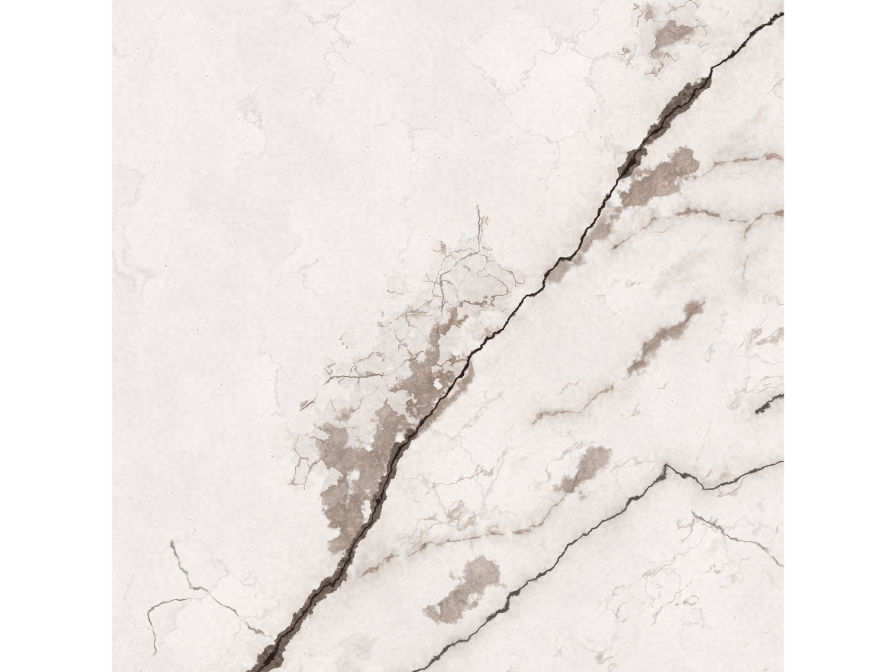
Write a Shadertoy shader that draws this texture.

```glsl
const vec2 MAIN[13] = vec2[](vec2(.21, -.01), vec2(.25, .049), vec2(.328, .132), vec2(.389, .236),
  vec2(.424, .332), vec2(.519, .448), vec2(.597, .535), vec2(.675, .615), vec2(.727, .688),
  vec2(.771, .76), vec2(.858, .861), vec2(.944, .939), vec2(1.01, 1));
const vec2 LOWER[8] = vec2[](vec2(.43, -.01), vec2(.49, .02), vec2(.58, .097), vec2(.684, .188),
  vec2(.753, .236), vec2(.832, .305), vec2(.884, .27), vec2(1.01, .316));
// Stain axes as start and end, then their radii
const vec4 STAINS[11] = vec4[](vec4(.335, .35, .345, .2), vec4(.36, .24, .415, .37),
  vec4(.435, .39, .495, .46), vec4(.484, .497, .56, .562), vec4(.435, .345, .522, .43),
  vec4(.762, .705, .85, .757), vec4(.66, .588, .75, .679), vec4(.684, .27, .72, .32),
  vec4(.49, .095, .55, .145), vec4(.81, .93, .85, .965), vec4(.77, .45, .87, .54));
const float RADII[11] = float[](.023, .02, .03, .016, .012, .022, .01, .015, .022, .013, .011);

vec2 hash2(vec2 p) {
  vec3 q = fract(p.xyx * vec3(.1031, .103, .0973));
  q += dot(q, q.yzx + 33.33);
  return fract((q.xx + q.yz) * q.zy);
}

float corner(vec2 i, vec2 f, vec2 c) {
  return dot(hash2(i + c) * 2. - 1., f - c);
}

float gradientNoise(vec2 p) {
  vec2 i = floor(p), f = fract(p), u = f * f * (3. - 2. * f);
  return mix(mix(corner(i, f, vec2(0)), corner(i, f, vec2(1, 0)), u.x),
    mix(corner(i, f, vec2(0, 1)), corner(i, f, vec2(1)), u.x), u.y);
}

float fbm(vec2 p) {
  float sum = 0., amp = .7;
  for (int i = 0; i < 5; i++) {
    sum += amp * gradientNoise(p);
    p = mat2(1.6, 1.2, -1.2, 1.6) * p + 17.3;
    amp *= .58;
  }
  return sum;
}

// x: gap between the two nearest cells, y: random value of the cell
vec2 stoneCells(vec2 p) {
  float near = 9., next = 9., id = 0.;
  for (int k = 0; k < 9; k++) {
    vec2 cell = floor(p) + vec2(k % 3 - 1, k / 3 - 1), h = hash2(cell);
    float d = length(cell + h - p);
    if (d < near) { next = near; near = d; id = fract(h.x * 7. + h.y * 3.); }
    else next = min(next, d);
  }
  return vec2(next - near, id);
}

float segment(vec2 p, vec2 a, vec2 b) {
  vec2 ab = b - a;
  return length(p - a - ab * clamp(dot(p - a, ab) / dot(ab, ab), 0., 1.));
}

float path(vec2 p, vec4 ab, vec4 cd) {
  return min(segment(p, ab.xy, ab.zw), min(segment(p, ab.zw, cd.xy), segment(p, cd.xy, cd.zw)));
}

float stroke(float d, float width, float px) {
  return 1. - smoothstep(width - px, width + px, d);
}

float stain(vec2 p, vec4 axis, float radius, float rough) {
  float d = segment(p, axis.xy, axis.zw) - radius * (1. + 2.4 * rough);
  return 1. - smoothstep(-.007, .005, d);
}

float brownVeins(vec2 p) {
  float d = path(p, vec4(.632, .372, .736, .413), vec4(.797, .488, .884, .549));
  d = min(d, path(p, vec4(.858, .74, .9, .757), vec4(.96, .764, 1.01, .768)));
  d = min(d, path(p, vec4(.94, .575, .945, .655), vec4(.97, .677, 1.01, .685)));
  d = min(d, path(p, vec4(.75, .63, .79, .66), vec4(.86, .69, .95, .67)));
  return min(d, path(p, vec4(.36, .15, .48, .19), vec4(.61, .21, .69, .27)));
}

float hairCracks(vec2 p) {
  float d = path(p, vec4(.085, .193, .12, .132), vec4(.18, .089, .234, .05));
  d = min(d, path(p, vec4(.12, .11, .06, .09), vec4(.068, .028, .03, -.01)));
  d = min(d, path(p, vec4(.285, .39, .33, .44), vec4(.41, .44, .46, .48)));
  d = min(d, path(p, vec4(.484, .505, .49, .59), vec4(.55, .63, .54, .69)));
  return min(d, path(p, vec4(.86, .24, .92, .2), vec4(.97, .19, 1.01, .14)));
}

void mainImage(out vec4 fragColor, in vec2 fragCoord) {
  float px = 1. / iResolution.y;
  vec2 slab = (fragCoord - .5 * iResolution.xy) * px + .5;
  vec2 jag = vec2(fbm(slab * 18.), fbm(slab * 18. + 40.)), p = slab + .022 * jag;
  float rough = fbm(slab * 30. + 9.), grain = fbm(slab * 130.), cloud = fbm(slab * 5. + 3.);
  float streak = fbm(mat2(4, -7, 3, 9) * p);

  // Pale stone with clouds, grain and faint seams
  vec3 color = vec3(.943, .926, .914) + .035 * cloud + .05 * grain + .02 * rough;
  vec2 cells = stoneCells(p * 9. + jag * .3);
  color += .018 * (cells.y - .5);
  color -= .08 * (1. - smoothstep(0., .05, cells.x)) * smoothstep(-.1, .3, cloud);
  color -= .16 * smoothstep(.33, .55, grain);

  // Diagonal wrinkles below the main crack
  vec3 taupe = vec3(.62, .54, .49) + .3 * grain + .3 * rough + .15 * streak;
  float below = smoothstep(0., .1, slab.x - .8 * slab.y - .2);
  float wrinkle = (1. - smoothstep(0., .035, abs(streak))) * smoothstep(-.1, .4, rough + cloud);
  color = mix(color, taupe, below * (.5 * wrinkle + .25 * smoothstep(.25, .5, streak)));

  // Crushed belt of pale fragments
  vec2 rubble = stoneCells(p * 27. + jag * .5);
  float belt = max(stain(p, vec4(.33, .33, .54, .59), .06, rough),
    stain(p, vec4(.8, .93, .86, .98), .035, rough));
  float gaps = 1. - smoothstep(.01, .11, rubble.x);
  float fragments = belt * smoothstep(.05, .13, rubble.x) * step(.55, rubble.y);
  color = mix(color, taupe, belt * (.12 + .7 * gaps * smoothstep(-.3, .3, rough)));

  // Brown mineral stains and veins
  float brown = 0.;
  for (int i = 0; i < 11; i++) brown = max(brown, stain(p, STAINS[i], RADII[i], rough));
  brown *= .5 + .5 * smoothstep(-.3, .15, grain + streak);
  color = mix(color, taupe, brown * (1. - .9 * fragments));
  float vein = brownVeins(p), swell = max(rough, 0.), fade = smoothstep(-.35, .2, rough);
  color = mix(color, taupe, fade * (.4 * exp(-vein * 70.) + .6 * stroke(vein, .001 + .012 * swell, px)));

  // Hairlines and dark cracks
  color = mix(color, vec3(.42, .36, .33), .65 * fade * stroke(hairCracks(p), .0014, px));
  float lower = segment(p, vec2(.96, .385), vec2(1.01, .415)), crack = 9.;
  for (int i = 0; i < 7; i++) lower = min(lower, segment(p, LOWER[i], LOWER[i + 1]));
  for (int i = 0; i < 12; i++) crack = min(crack, segment(p, MAIN[i], MAIN[i + 1]));
  color = mix(color, taupe, .3 * exp(-lower * 90.) + .3 * fade * exp(-crack * 35.));
  color = mix(color, vec3(.27, .24, .23), .85 * stroke(lower, .0012 + .005 * swell, px));
  float wide = max(stain(slab, vec4(.23, .02, .42, .32), .05, 0.),
    stain(slab, vec4(.78, .77, .86, .86), .04, 0.));
  float width = .002 + wide * (.007 + .015 * rough);
  color = mix(color, vec3(.4, .34, .31) + .3 * grain, .9 * stroke(crack, width, px));
  color = mix(color, vec3(.13, .1, .09), .9 * stroke(crack, .0012 + .005 * swell * (.4 + wide), px));

  // White side margins
  float inside = 1. - smoothstep(-px, px, abs(slab.x - .5) - .5);
  fragColor = vec4(mix(vec3(1), clamp(color, 0., 1.), inside), 1);
}
```
